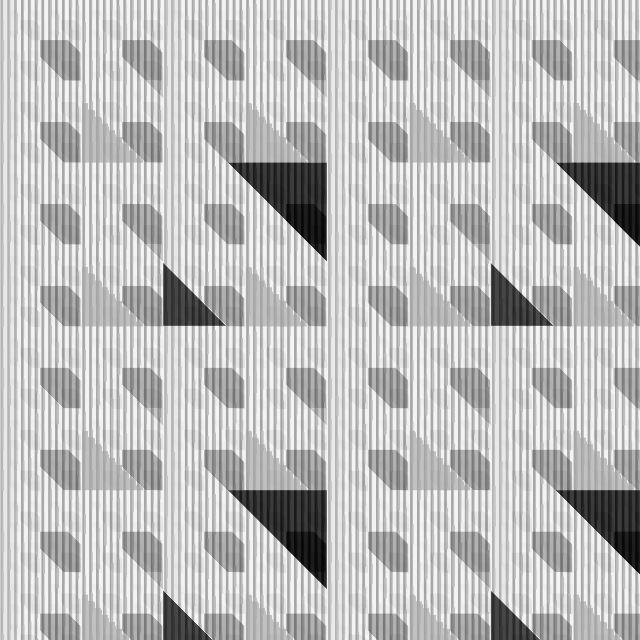
A three.js fragment shader for this pattern:

```glsl
// Grey pinstripes crossed by nested, diagonally clipped hexagons and triangles.
// Coordinates run 0..1000 from the top left; the tile is 512 units wide, with
// sub-tiles at 256, 128, 64 and 32 units, so just under two tiles fit each way.
#define UNITS 1000.0
#define TILE 512.0
#define STRIPES 48.0
#define EDGE 0.9
#define WHITE 0.955
#define LIGHT_GREY 0.75
#define MID_GREY 0.65
#define HEX_SHADE 0.27
#define FAINT_SHADE 0.05
#define WEAR 0.16

varying vec2 vUv;

float hash(vec2 p) {
  return fract(sin(dot(p, vec2(12.9898, 78.233))) * 43758.5453);
}

// Soft step: 0 below zero, 1 above
float above(float d) {
  return smoothstep(-EDGE, EDGE, d);
}

float band(float v, float lo, float hi) {
  return above(v - lo) * above(hi - v);
}

float box(vec2 p, vec2 lo, vec2 hi) {
  return band(p.x, lo.x, hi.x) * band(p.y, lo.y, hi.y);
}

// Square in the far quarter of a cell with two corners cut along the diagonal
float hexagon(vec2 p, float size) {
  vec2 q = mod(p, size);
  float d = q.y - q.x;
  return box(q, vec2(0.49 * size), vec2(0.982 * size)) * band(d, -0.34 * size, 0.205 * size);
}

// Uneven stripe width, constant over short vertical runs
float wear(float column, float y) {
  float row = y / 32.0;
  float c = mod(column, STRIPES);
  float a = hash(vec2(c, mod(floor(row), 8.0)));
  float b = hash(vec2(c, mod(floor(row) + 1.0, 8.0)));
  return mix(a, b, smoothstep(0.94, 1.0, fract(row))) - 0.5;
}

float stripes(vec2 p) {
  float width = TILE / STRIPES;
  float column = floor(p.x / width);
  float x = mod(p.x, width);
  float jitter = wear(column, p.y + 5.0 * column) * WEAR;
  float tone = mix(WHITE, LIGHT_GREY, band(x, 0.09 * width, (0.55 + jitter) * width));
  tone = mix(tone, MID_GREY, band(x, 0.09 * width, (0.34 - jitter) * width));
  // Hazier stripes at the start of each half tile
  return mix(tone, 0.82, 0.3 * band(mod(p.x, TILE * 0.5), 1.0, 27.0));
}

void main() {
  vec2 p = vec2(vUv.x, 1.0 - vUv.y) * UNITS;
  float tone = stripes(p);

  // Hexagons at three scales, fainter as they shrink
  float size = 128.0;
  float shade = HEX_SHADE;
  for (int i = 0; i < 3; i++) {
    tone *= 1.0 - shade * hexagon(p, size);
    size *= 0.5;
    shade = i == 0 ? FAINT_SHADE : shade * 0.4;
  }

  // Half-tile details: pale stepped triangle and the tail under a hexagon
  vec2 h = mod(p, TILE * 0.5);
  float column = h.x * STRIPES / TILE;
  float stair = (floor(column) + smoothstep(0.8, 1.0, fract(column))) * TILE / STRIPES;
  float pale = box(h, vec2(128.0, 140.0), vec2(230.0, 254.0)) * above(h.y - stair - 33.0);
  float tail = box(h, vec2(220.0, 126.0), vec2(254.5, 160.0)) * above(-102.0 - h.y + h.x);
  tone = mix(tone, 0.71 + 0.36 * (tone - 0.82), pale);
  tone *= 1.0 - 0.18 * tail;

  // Full-tile details: charcoal triangle and the larger black one
  vec2 t = mod(p, TILE);
  float dt = t.y - t.x;
  float charcoal = box(t, vec2(255.0, 380.0), vec2(380.0, 509.0)) * above(dt - 156.0);
  float black = box(t, vec2(330.0, 254.0), vec2(510.5, 430.0)) * above(-102.5 - dt);
  tone = mix(tone, max(0.45 * (tone - 0.3), 0.08), charcoal);
  tone = mix(tone, max(0.45 * (tone - 0.43), 0.03), black);

  gl_FragColor = vec4(vec3(tone), 1.0);
}
```
